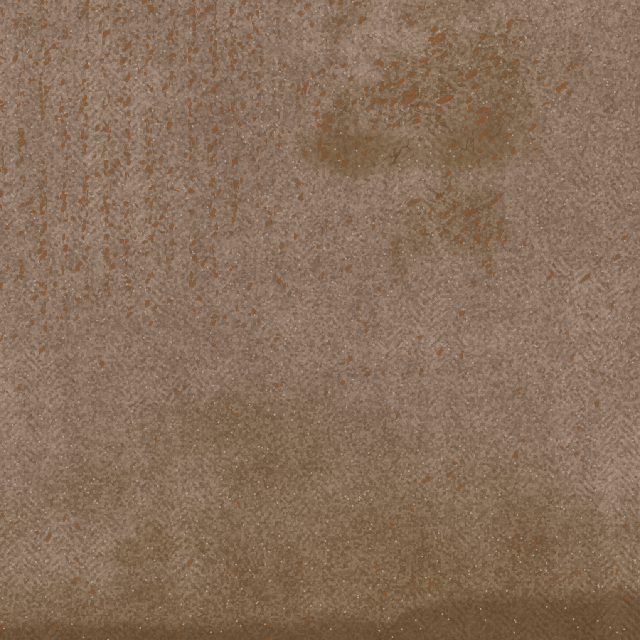
Write a Shadertoy shader that draws this texture.

```glsl
// Weathered tan plaster with a faint herringbone imprint, rust flecks and brown stains.
#define COLUMNS 15.0
#define ROWS 76.0
#define RELIEF 0.050
#define GRAIN 0.125
#define GRAIN_SCALE 260.0
#define RUST_SCALE 130.0
#define BASE_COLOR vec3(0.562, 0.466, 0.396)
#define STAIN_COLOR vec3(0.490, 0.388, 0.278)
#define DARK_COLOR vec3(0.385, 0.285, 0.185)
#define RUST_COLOR vec3(0.590, 0.340, 0.160)
#define PALE_COLOR vec3(0.760, 0.690, 0.620)

float hash(vec2 p) {
    vec3 q = fract(p.xyx * 0.1031);
    q += dot(q, q.yzx + 33.33);
    return fract((q.x + q.y) * q.z);
}

// Cellular noise: x = distance to the nearest point, y = random value of its cell.
vec2 cells(vec2 p) {
    vec2 home = floor(p);
    vec2 best = vec2(9.0, 0.0);
    for (int j = -1; j <= 1; j++)
    for (int i = -1; i <= 1; i++) {
        vec2 cell = home + vec2(i, j);
        vec2 point = cell + 0.1 + 0.8 * vec2(hash(cell + 11.0), hash(cell + 57.0));
        float d = length(p - point);
        if (d < best.x) best = vec2(d, hash(cell + 101.0));
    }
    return best;
}

// Layered, warped sines, roughly -0.7 to 0.7.
float clouds(vec2 p) {
    float sum = 0.0, amp = 0.5;
    for (int i = 0; i < 5; i++) {
        p = mat2(0.8, 0.6, -0.6, 0.8) * p * 1.75 + 1.3;
        p += 0.55 * sin(p.yx * 1.1);
        sum += amp * sin(p.x) * sin(p.y);
        amp *= 0.62;
    }
    return sum;
}

// Soft elliptical patch with a ragged edge.
float patchMask(vec2 uv, vec2 center, vec2 radius, float ragged) {
    return 1.0 - smoothstep(0.35, 1.25, length((uv - center) / radius) + ragged);
}

void mainImage(out vec4 fragColor, in vec2 fragCoord) {
    vec2 uv = fragCoord / iResolution.xy;
    float broad = clouds(uv * 3.0);
    float medium = clouds(uv * 11.0 + 4.0);
    float fine = clouds(uv * 42.0 + 9.0);

    // Columns lean over towards the upper right.
    float rise = max(uv.y - 0.35, 0.0);
    float lean = smoothstep(0.45, 1.0, uv.x);
    float x = uv.x - 0.42 * lean * rise * rise + 0.0025 * medium;

    // Herringbone imprint, worn unevenly.
    float column = x * COLUMNS;
    float arm = abs(fract(column) - 0.5);
    float side = floor(column * 2.0);
    float phase = (uv.y + 1.0 * arm / COLUMNS + 0.0035 * fine) * ROWS;
    phase += hash(vec2(floor(column), 3.0));
    float groove = smoothstep(0.1, 0.95, 0.5 + 0.5 * sin(6.2832 * phase));
    float wear = smoothstep(-0.45, 0.5, medium + 0.35 * broad);
    wear *= 0.45 + 0.75 * hash(vec2(side, 7.0));
    wear *= smoothstep(0.0, 0.10, arm) * (1.0 - 0.6 * smoothstep(0.42, 0.5, arm));
    wear *= 1.0 - 0.45 * smoothstep(0.75, 1.0, uv.y);
    float relief = RELIEF * wear * (0.35 - groove);

    // Fine upright scratches, strongest near the top.
    float scratch = sin(x * 410.0 + 3.0 * medium) + 0.7 * sin(x * 673.0 + 2.0 * broad);
    relief += scratch * (0.003 + 0.010 * smoothstep(0.6, 1.0, uv.y)) * (0.6 + fine);
    relief += 0.007 * sin(x * 94.0) * (0.5 + broad);

    // Brown stains: low band, patches and a dark lower edge.
    float band = 1.0 - smoothstep(0.02, 0.32, uv.y + 0.17 * broad + 0.06 * medium - 0.06 * uv.x);
    float smear = patchMask(uv, vec2(0.59, 0.76), vec2(0.12, 0.045), 0.5 * medium);
    smear = max(smear, patchMask(uv, vec2(0.73, 0.77), vec2(0.10, 0.055), 0.6 * medium));
    float shade = patchMask(uv, vec2(0.69, 0.86), vec2(0.17, 0.15), 0.7 * medium);
    shade = max(shade, patchMask(uv, vec2(0.70, 0.67), vec2(0.08, 0.08), 0.8 * medium));
    float low = patchMask(uv, vec2(0.26, 0.15), vec2(0.11, 0.05), 0.6 * medium);
    float stain = max(max(0.85 * band, 0.9 * smear), max(0.55 * shade, 0.8 * low));
    float hump = 0.025 + 0.04 * smoothstep(0.55, 0.75, uv.x) + 0.02 * medium;
    float edge = 1.0 - smoothstep(hump - 0.018, hump + 0.018, uv.y);

    vec3 color = BASE_COLOR + 0.028 * broad + 0.030 * medium + 0.022 * fine;
    color = mix(color, STAIN_COLOR + 0.03 * medium, stain);
    color = mix(color, DARK_COLOR + 0.03 * medium, 0.72 * edge);
    float smoothArea = 1.0 - 0.45 * max(edge, smear);
    color += relief * smoothArea * vec3(1.0, 1.02, 1.05);

    // Sandy grain, pits and pale specks.
    vec2 grain = cells(uv * GRAIN_SCALE);
    color += GRAIN * smoothArea * ((grain.y - 0.5) * 0.85 + (0.42 - grain.x) * 0.4);
    vec2 pit = cells(uv * 150.0 + 0.6 * fine);
    float pitMask = step(pit.y, 0.20) * (1.0 - smoothstep(0.15, 0.5, pit.x));
    color = mix(color, DARK_COLOR, 0.38 * pitMask * smoothArea);
    vec2 speck = cells(uv * 190.0 + 31.0);
    color = mix(color, PALE_COLOR, 0.75 * step(0.975, speck.y) * (1.0 - smoothstep(0.1, 0.42, speck.x)));

    // Rust flecks follow upright lines in the upper left and gather in the shaded patches.
    float zone = smoothstep(0.38, 0.72, uv.y + 0.2 * broad) * (1.0 - smoothstep(0.28, 0.62, uv.x));
    float line = smoothstep(0.2, 0.95, cos(6.2832 * column * 2.0));
    float density = 0.015 + zone * (0.05 + 0.42 * line) + 0.22 * shade;
    vec2 fleck = cells(vec2(x, uv.y * 0.85) * RUST_SCALE + 0.9 * fine);
    float present = step(fleck.y, density);
    color = mix(color, DARK_COLOR, 0.45 * present * (1.0 - smoothstep(0.35, 0.65, fleck.x)));
    float tint = 0.35 + 0.5 * hash(vec2(fleck.y * 91.0, 5.0));
    color = mix(color, RUST_COLOR, tint * present * (1.0 - smoothstep(0.2, 0.45, fleck.x)));

    // Thin cracks inside the stained patches.
    float crack = 1.0 - smoothstep(0.0, 0.06, abs(clouds(uv * 19.0 + 2.0)));
    crack *= smoothstep(0.25, 0.8, max(smear, 0.8 * shade)) * smoothstep(-0.1, 0.3, medium);
    color = mix(color, DARK_COLOR * 0.8, 0.5 * crack);

    fragColor = vec4(clamp(color, 0.0, 1.0), 1.0);
}
```
